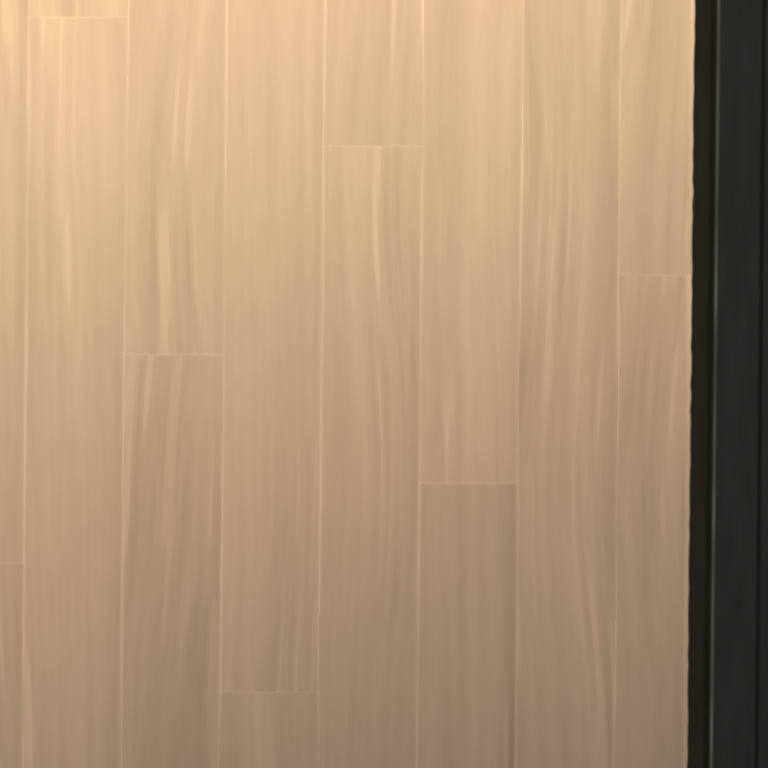
Write a Shadertoy shader that draws this texture.

```glsl
#define PLANK_WIDTH 0.1285
#define PLANK_OFFSET 0.0285
#define PLANK_LENGTH 1.15
#define LEAN 0.010
#define TRIM_EDGE 0.895
#define GRAIN_CONTRAST 0.040
#define BAND_CONTRAST 0.050
#define WOOD_SHADE vec3(0.555, 0.463, 0.385)
#define WOOD_LIGHT vec3(0.905, 0.762, 0.590)
#define TRIM_BROWN vec3(0.140, 0.128, 0.105)
#define TRIM_SLATE vec3(0.152, 0.155, 0.142)

float hash(vec2 p) {
    p = fract(p * vec2(0.1031, 0.1137));
    p += dot(p, p.yx + 33.33);
    return fract((p.x + p.y) * p.x * 17.31);
}

float noise(vec2 p) {
    vec2 cell = floor(p), f = fract(p);
    f = f * f * (3.0 - 2.0 * f);
    float low = mix(hash(cell), hash(cell + vec2(1, 0)), f.x);
    float high = mix(hash(cell + vec2(0, 1)), hash(cell + vec2(1, 1)), f.x);
    return mix(low, high, f.y);
}

float fbm(vec2 p) {
    float sum = 0.0, weight = 0.5;
    for (int i = 0; i < 4; i++) {
        sum += weight * noise(p);
        p = p * vec2(2.03, 1.8) + 17.7;
        weight *= 0.5;
    }
    return sum / 0.9375;
}

// Soft line of given half width around zero
float line(float d, float halfWidth) {
    return 1.0 - smoothstep(0.0, halfWidth, abs(d));
}

vec3 woodFloor(vec2 p) {
    float column = floor((p.x - PLANK_OFFSET) / PLANK_WIDTH);
    float across = (fract((p.x - PLANK_OFFSET) / PLANK_WIDTH)) * PLANK_WIDTH;
    float seamDistance = min(across, PLANK_WIDTH - across);

    // Staggered boards within each column
    float along = p.y / PLANK_LENGTH + fract(column * 0.382 + 0.15);
    float board = floor(along);
    float endDistance = min(fract(along), 1.0 - fract(along)) * PLANK_LENGTH;
    float seed = hash(vec2(column + 11.0, board + 5.0));
    vec2 shift = vec2(seed * 91.0, column * 13.0 + board * 7.0);

    // Grain lines bend and slant differently on each board
    float bend = 0.030 * (noise(vec2(p.x * 9.0, p.y * 2.6) + shift) - 0.5);
    float x = p.x + bend + (seed - 0.5) * 0.05 * p.y;
    float bands = fbm(vec2(x * 24.0, p.y * 1.1) + shift) - 0.5;
    float grain = fbm(vec2(x * 85.0, p.y * 3.5) + shift * 1.7) - 0.5;
    float fleck = noise(vec2(x * 210.0, p.y * 34.0) + shift) - 0.5;

    // Pale open pores gathered in patches
    float patches = smoothstep(0.46, 0.75, noise(vec2(x * 15.0, p.y * 3.0) + shift + 40.0));
    float pore = noise(vec2(x * 130.0, p.y * 6.0) + shift + 70.0);
    float pores = patches * (smoothstep(0.60, 0.90, pore) - 0.5 * smoothstep(0.42, 0.12, pore));

    // Lamp glow falling off toward the lower right
    float glow = 0.085 + 0.90 * p.y - 0.24 * (p.x - 0.45);
    glow += 0.10 * (noise(p * 2.3 + 4.0) - 0.5);
    vec3 color = mix(WOOD_SHADE, WOOD_LIGHT, clamp(glow, -0.05, 1.06));

    float tone = (seed - 0.5) * 0.035 + bands * BAND_CONTRAST * 2.0;
    tone += grain * GRAIN_CONTRAST * 1.6 + fleck * 0.014 + pores * 0.060;

    // Seams: a pale bevel beside a faint shadow, broken along the length
    float wear = smoothstep(0.25, 0.70, noise(vec2(column * 5.3, p.y * 6.0)));
    tone += line(seamDistance, 0.0035) * mix(0.015, 0.085, wear);
    tone -= line(across - PLANK_WIDTH + 0.008, 0.010) * 0.022;
    tone += line(endDistance, 0.0035) * 0.030;
    return color * (1.0 + tone * vec3(1.0, 1.04, 1.10));
}

vec3 darkTrim(vec2 p) {
    float ridge = p.x - TRIM_EDGE - 0.0310;
    float groove = p.x - TRIM_EDGE - 0.0900;
    vec3 color = mix(TRIM_BROWN, TRIM_SLATE, smoothstep(-0.004, 0.006, ridge));
    color *= 0.94 + 0.12 * p.y;
    color += 0.025 * (fbm(p * vec2(75.0, 14.0)) - 0.5);
    float shine = noise(vec2(3.0, p.y * 18.0));
    color += line(ridge, 0.0042) * mix(0.09, 0.19, shine) * vec3(0.96, 1.0, 0.98);
    color -= line(ridge + 0.007, 0.006) * 0.035;
    color -= line(groove, 0.005) * 0.060;
    return color;
}

void mainImage(out vec4 fragColor, in vec2 fragCoord) {
    vec2 uv = fragCoord / iResolution.xy;
    vec2 p = vec2(uv.x - LEAN * uv.y, uv.y);
    float edge = p.x - TRIM_EDGE + 0.0015 * (noise(vec2(p.y * 60.0, 2.0)) - 0.5);

    vec3 wood = woodFloor(p);
    wood *= 1.0 + 0.07 * line(edge + 0.004, 0.005);
    vec3 color = mix(wood, darkTrim(p), smoothstep(-0.002, 0.002, edge));
    fragColor = vec4(clamp(color, 0.0, 1.0), 1.0);
}
```
